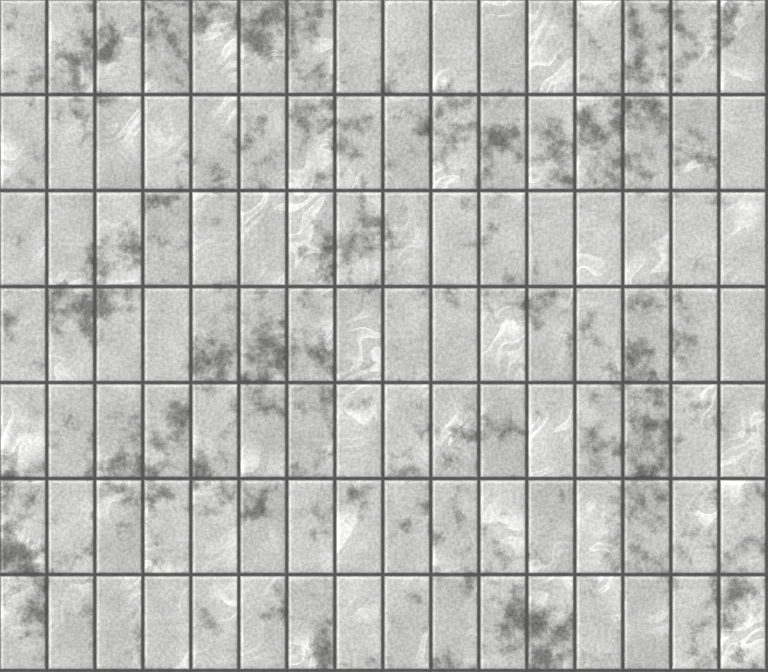
Reproduce this texture procedurally as a Shadertoy shader.

```glsl
// Grid of upright pale grey stone tiles with dark grout, mottled stains and light creases.
#define TILES vec2(16.0, 7.0)
#define GRID_SHIFT vec2(0.025, 0.03)
#define GROUT_HALF_WIDTH 0.034
#define GROUT_COLOR vec3(0.335, 0.338, 0.335)
#define STONE_COLOR vec3(0.795, 0.795, 0.793)
#define TILE_VARIATION 0.05
#define STAIN_DEPTH 0.30
#define CREASE_LIGHT 0.11
#define GRAIN 0.085
#define RIM_LIGHT 0.10

vec2 hash2(ivec2 cell) {
    const uvec2 K = uvec2(1597334673U, 3812015801U);
    uvec2 q = uvec2(cell) * K;
    q = (q.x ^ q.y) * K;
    q = (q ^ (q >> 15u)) * K.yx;
    return vec2(q >> 8u) / 16777216.0;
}

// Gradient noise, roughly -0.7 to 0.7
float corner(ivec2 cell, vec2 offset) {
    float angle = 6.28318 * hash2(cell).x;
    return dot(vec2(cos(angle), sin(angle)), offset);
}

float noise(vec2 p) {
    ivec2 i = ivec2(floor(p));
    vec2 f = fract(p);
    vec2 u = f * f * f * (f * (f * 6.0 - 15.0) + 10.0);
    float low = mix(corner(i, f), corner(i + ivec2(1, 0), f - vec2(1, 0)), u.x);
    float high = mix(corner(i + ivec2(0, 1), f - vec2(0, 1)),
                     corner(i + ivec2(1, 1), f - vec2(1, 1)), u.x);
    return mix(low, high, u.y);
}

float fbm(vec2 p) {
    const mat2 TURN = mat2(1.6, 1.2, -1.2, 1.6);
    float sum = 0.0, amplitude = 0.6;
    for (int i = 0; i < 5; i++) {
        sum += amplitude * noise(p);
        p = TURN * p + 7.3;
        amplitude *= 0.57;
    }
    return sum;
}

// Dark blotches: broad areas broken up by fine mottling
float stains(vec2 p, vec2 seed) {
    float area = noise(p * 0.43 + 3.7) + 0.75 * noise(p * 0.9 + seed * 3.0);
    float mottle = fbm(p * 2.3 + 11.0);
    return smoothstep(0.04, 0.90, area + 1.15 * mottle);
}

// Pale slanted folds, strongest in a few places
float creases(vec2 p, vec2 seed) {
    float slant = 0.35 + 0.6 * seed.x;
    vec2 q = mat2(cos(slant), -sin(slant), sin(slant), cos(slant)) * p;
    q += 0.6 * vec2(noise(p * 1.5 + 5.0), noise(p * 1.5 + 19.0));
    float fold = noise(q * vec2(0.9, 3.2) + seed * 40.0);
    float ridge = smoothstep(-0.08, 0.02, fold) * (1.0 - smoothstep(0.0, 0.45, fold));
    float patchiness = smoothstep(-0.05, 0.5, noise(p * 0.8 + seed * 20.0));
    return ridge * (0.15 + 1.1 * patchiness) + 0.5 * patchiness;
}

void mainImage(out vec4 fragColor, in vec2 fragCoord) {
    // One unit is a tile width; each tile is 1 by 2
    vec2 size = vec2(1.0, 2.0);
    vec2 p = fragCoord / iResolution.xy * TILES * size + vec2(1.0, -1.0) * GRID_SHIFT;
    float pixel = TILES.x / iResolution.x;
    vec2 tile = floor(p / size);
    vec2 local = p - tile * size;
    vec2 seed = hash2(ivec2(tile) + 37);

    // Stone surface
    float stain = stains(p, seed);
    float shade = TILE_VARIATION * (seed.y - 0.5);
    shade += 0.09 * fbm(p * 1.3 + seed * 30.0);
    shade += CREASE_LIGHT * creases(p, seed) * (1.0 - 0.7 * stain);
    shade -= STAIN_DEPTH * stain;
    shade += GRAIN * (noise(p * 13.0) + 0.6 * noise(p * 23.0 + 4.0));
    vec3 color = STONE_COLOR + shade - 0.02;

    // Lit upper and left rims, softly shaded lower and right rims
    vec2 toFar = size - local;
    float edge = min(min(local.x, local.y), min(toFar.x, toFar.y));
    float litEdge = min(local.x, toFar.y) - GROUT_HALF_WIDTH;
    float darkEdge = min(toFar.x, local.y) - GROUT_HALF_WIDTH;
    color += RIM_LIGHT * exp(-pow((litEdge - 0.04) / 0.028, 2.0));
    color -= 0.12 * exp(-max(darkEdge, 0.0) / 0.03);

    // Grout
    float blur = 0.012 + 0.6 * pixel;
    float grout = 1.0 - smoothstep(-blur, blur, edge - GROUT_HALF_WIDTH);
    vec3 groutColor = GROUT_COLOR + 0.05 * noise(p * 6.0);
    color = mix(color, groutColor, grout);

    fragColor = vec4(clamp(color, 0.0, 1.0), 1.0);
}
```
